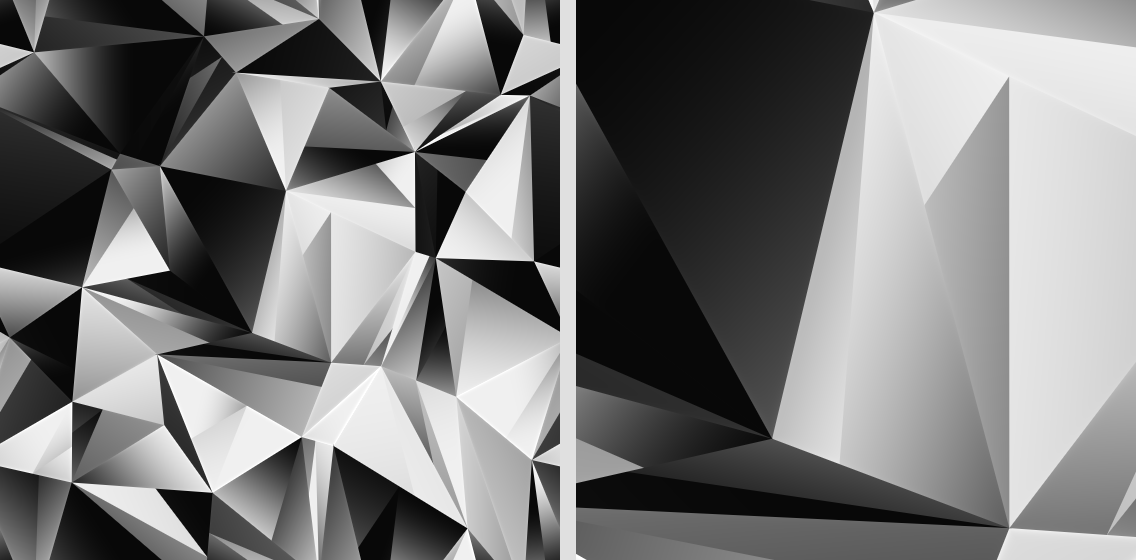
Left, the full canvas; right, a detail of the centre.
Write a Shadertoy shader that draws this background.

```glsl
// Tiling field of folded grey facets with sharp edges and soft linear shading.
// A rotated lattice of 34 jittered cells wraps on the unit square; every cell
// is cut into two triangles, and many triangles are folded once or twice more.

float hash(int key, int salt) {
    vec3 q = fract(vec3(key, salt, key) * 0.1031);
    q += dot(q, q.yzx + 33.33);
    return fract((q.x + q.y) * q.z);
}

// The lattice steps (5,3) and (-3,5) both map to 0, so the index wraps.
int cellIndex(ivec2 cell) {
    return (cell.x + 21 * cell.y + 3400) % 34;
}

vec2 corner(ivec2 cell) {
    int k = cellIndex(cell);
    return vec2(cell) + 0.96 * (vec2(hash(k, 1), hash(k, 2)) - 0.5);
}

float cross2(vec2 a, vec2 b) {
    return a.x * b.y - a.y * b.x;
}

// Signed distance to the line a-b, positive on its left.
float lineDist(vec2 p, vec2 a, vec2 b) {
    return cross2(b - a, p - a) / length(b - a);
}

// Positive when the diagonal a-c lies inside the quad.
float diagonalFit(vec2 a, vec2 b, vec2 c, vec2 d) {
    return min(cross2(b - a, c - a), cross2(c - a, d - a));
}

// Moves a level at random, bouncing back at 0 and 1.
float shifted(float level, int key, int salt) {
    level += 0.9 * (hash(key, salt) - 0.5);
    return 1.0 - abs(1.0 - abs(level));
}

// Linear light ramp, pushed towards black and white.
float shade(vec2 fromCentre, float level, int key, int salt) {
    float angle = 6.2832 * hash(key, salt);
    float steep = hash(key, salt + 1);
    float ramp = dot(fromCentre, vec2(cos(angle), sin(angle)));
    level += (0.1 + 0.7 * steep * steep) * ramp;
    return mix(0.03, 0.94, smoothstep(0.0, 1.0, level));
}

// Returns tone times coverage, and coverage.
vec2 facet(vec2 p, vec2 a, vec2 b, vec2 c, int key, float level, float px) {
    float inside = min(lineDist(p, a, b), min(lineDist(p, b, c), lineDist(p, c, a)));
    float cover = clamp(0.5 + inside / px, 0.0, 1.0);
    if (cover <= 0.0) return vec2(0.0);

    vec2 q = p - (a + b + c) / 3.0;
    float tone = shade(q, level, key, 11);

    // Fold from one corner to the opposite side
    if (hash(key, 15) < 0.7) {
        vec2 foot = mix(b, c, 0.25 + 0.5 * hash(key, 16));
        float foldTone = shade(q, shifted(level, key, 17), key, 21);

        // Second fold across the first
        if (hash(key, 18) < 0.4) {
            vec2 tip = mix(a, c, 0.3 + 0.4 * hash(key, 19));
            float cut = clamp(0.5 + lineDist(p, foot, tip) / px, 0.0, 1.0);
            foldTone = mix(shade(q, shifted(level, key, 27), key, 31), foldTone, cut);
        }
        float side = clamp(0.5 + lineDist(p, a, foot) / px, 0.0, 1.0);
        tone = mix(tone, foldTone, side);
    }

    // Faint light along the rim
    tone += 0.14 * tone * hash(key, 25) * exp(-max(inside, 0.0) / 0.012);
    return vec2(tone, 1.0) * cover;
}

void mainImage(out vec4 fragColor, in vec2 fragCoord) {
    // The offset keeps long facet edges from lying along the borders
    vec2 uv = fragCoord / iResolution.xy + vec2(0.357, 0.464);
    vec2 p = mat2(5.0, 3.0, -3.0, 5.0) * uv;
    float px = sqrt(34.0) / iResolution.y;
    ivec2 home = ivec2(floor(p));
    vec2 sum = vec2(0.0);

    for (int y = -1; y <= 1; y++)
    for (int x = -1; x <= 1; x++) {
        ivec2 cell = home + ivec2(x, y);
        int k = cellIndex(cell);
        vec2 a = corner(cell);
        vec2 b = corner(cell + ivec2(1, 0));
        vec2 c = corner(cell + ivec2(1, 1));
        vec2 d = corner(cell + ivec2(0, 1));

        // Pick a random diagonal, but only one that stays inside
        bool turn = hash(k, 3) > 0.5 ? diagonalFit(b, c, d, a) > 0.0
                                     : diagonalFit(a, b, c, d) <= 0.0;
        if (turn) {
            vec2 first = a;
            a = b; b = c; c = d; d = first;
        }

        // Cubes permute the indices mod 34, which spreads the levels evenly
        int m = k + 11;
        float level1 = (float(k * k * k % 34) + hash(k, 4)) / 34.0;
        float level2 = (float(m * m * m % 34) + hash(k, 5)) / 34.0;
        sum += facet(p, a, b, c, 2 * k, level1, px);
        sum += facet(p, c, d, a, 2 * k + 1, level2, px);
    }

    fragColor = vec4(vec3(sum.x / max(sum.y, 0.001)), 1.0);
}
```
